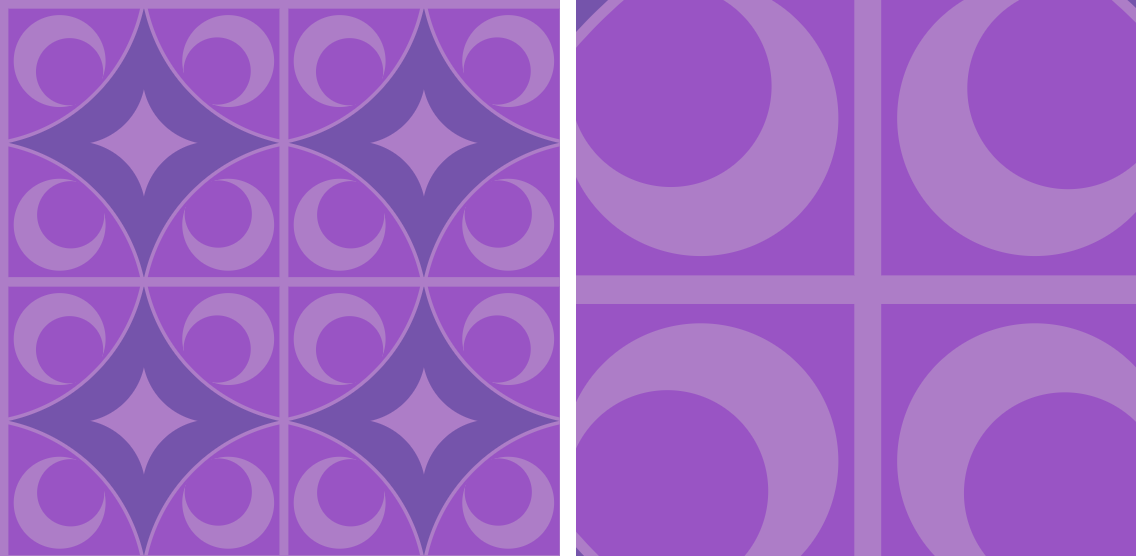
Left, the full canvas; right, a detail of the centre.
Reproduce this pattern procedurally as a WebGL 1 fragment shader.

```glsl
precision highp float;
// Square tiles with a four-pointed star between crescents, divided by a pale grid.

uniform vec2 u_resolution;

// Lengths are in tile widths.
const vec2 REPEATS = vec2(2.0, 2.0);
const vec2 TILE_SIZE = vec2(1.0, 0.992);
const vec2 TILE_CENTER = vec2(0.514, 0.486);
const vec2 CELL_HALF = vec2(0.484, 0.479);

const float STAR_REACH = 0.483;
const float INNER_STAR_REACH = 0.191;
const float STAR_FLATNESS = 0.28;
const float OUTLINE_WIDTH = 0.0125;

const vec2 MOON_CENTER = vec2(0.301, 0.292);
const float MOON_RADIUS = 0.164;
const vec2 HOLE_CENTER = vec2(0.2635, 0.2552);
const vec2 HOLE_SKEW = vec2(0.002, -0.0013);
const float HOLE_RADIUS = 0.120;

const vec3 PURPLE = vec3(0.60, 0.33, 0.77);
const vec3 LILAC = vec3(0.68, 0.49, 0.78);
const vec3 INDIGO = vec3(0.46, 0.33, 0.67);

// Antialiased fill of a signed distance, negative inside.
float fill(float distance, float pixel) {
  return clamp(0.5 - distance / pixel, 0.0, 1.0);
}

// Signed distance to the arc joining both tips of a star, in one quadrant.
float starArc(vec2 q, float reach) {
  float shift = reach * STAR_FLATNESS;
  float radius = length(vec2(reach + shift, shift));
  return radius - length(q - vec2(reach + shift));
}

// The arc is cut to the diamond through the tips, so it cannot reappear outside.
float star(vec2 q, float reach) {
  float diamond = (q.x + q.y - reach) * 0.7071;
  return max(starArc(q, reach), diamond);
}

// Crescent: a disc less a smaller disc set toward the tile center.
float crescent(vec2 q, float diagonal) {
  float moon = length(q - MOON_CENTER) - MOON_RADIUS;
  float hole = length(q - HOLE_CENTER - HOLE_SKEW * diagonal) - HOLE_RADIUS;
  return max(moon, -hole);
}

void main() {
  // Repeat the tile, then fold it into one quadrant.
  vec2 uv = gl_FragCoord.xy / u_resolution;
  vec2 p = (fract(uv * REPEATS - TILE_CENTER + 0.5) - 0.5) * TILE_SIZE;
  vec2 q = abs(p);
  float diagonal = -sign(p.x * p.y);
  float pixel = REPEATS.x / u_resolution.x;

  // Crescents on the corner panels
  vec3 color = mix(PURPLE, LILAC, fill(crescent(q, diagonal), pixel));

  // Outlined large star with a small one inside
  float arc = starArc(q, STAR_REACH);
  color = mix(color, LILAC, fill(arc - OUTLINE_WIDTH, pixel));
  color = mix(color, INDIGO, fill(star(q, STAR_REACH), pixel));
  color = mix(color, LILAC, fill(star(q, INNER_STAR_REACH), pixel));

  // Grid between the tiles
  vec2 edge = q - CELL_HALF;
  color = mix(LILAC, color, fill(max(edge.x, edge.y), pixel));

  gl_FragColor = vec4(color, 1.0);
}
```
